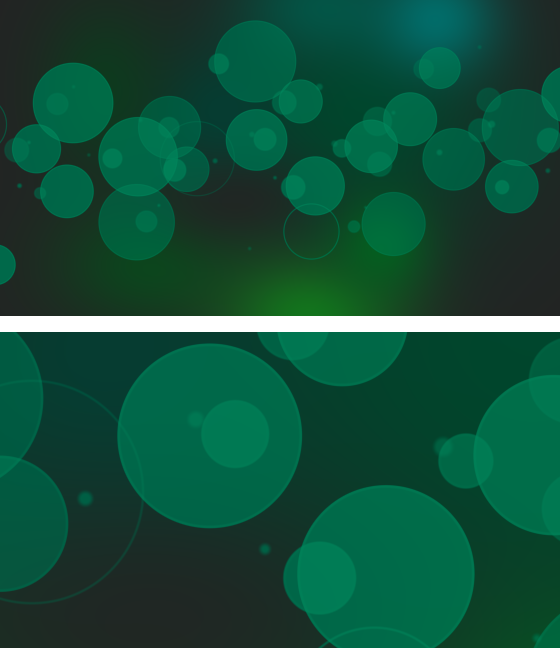
Top: the whole. Bottom: its middle third, enlarged.
Give the GLSL for this background, as a Shadertoy shader.

```glsl
// Translucent emerald bokeh discs drifting across a dark green and teal blurred glow.
#define LARGE_COUNT 20
#define MEDIUM_COUNT 20
#define TINY_COUNT 18
#define RING_COUNT 3
#define BAND_HEIGHT 0.54
#define BAND_SPREAD 0.15
#define JITTER 2.2
#define RIM_WIDTH 0.0016
#define RIM_GAIN 0.13
#define BASE_COLOR vec3(0.135, 0.140, 0.138)
#define DISC_COLOR vec3(-0.07, 0.53, 0.36)

float hash(float n) {
    return fract(sin(n * 127.1 + 11.7) * 4375.85);
}

// Blends an elliptical Gaussian glow over the backdrop.
vec3 glow(vec3 backdrop, vec2 p, vec2 center, vec2 radii, vec3 tint, float strength) {
    vec2 d = (p - center) / radii;
    return mix(backdrop, tint, strength * exp(-dot(d, d)));
}

vec3 background(vec2 p) {
    vec3 c = BASE_COLOR;
    c = glow(c, p, vec2(1.14, 0.64), vec2(0.46, 0.42), vec3(0.00, 0.27, 0.17), 1.00);
    c = glow(c, p, vec2(0.68, 0.64), vec2(0.20, 0.20), vec3(0.00, 0.25, 0.21), 0.75);
    c = glow(c, p, vec2(0.33, 0.72), vec2(0.20, 0.28), vec3(0.03, 0.25, 0.11), 0.75);
    c = glow(c, p, vec2(0.47, 0.16), vec2(0.30, 0.20), vec3(0.03, 0.29, 0.11), 0.85);
    c = glow(c, p, vec2(0.76, 0.36), vec2(0.24, 0.13), BASE_COLOR, 0.85);
    c = glow(c, p, vec2(0.98, 0.00), vec2(0.28, 0.18), vec3(0.07, 0.48, 0.11), 0.92);
    c = glow(c, p, vec2(1.21, 0.22), vec2(0.16, 0.16), vec3(0.00, 0.40, 0.12), 0.80);
    c = glow(c, p, vec2(1.02, 0.98), vec2(0.25, 0.17), vec3(0.00, 0.36, 0.30), 0.80);
    c = glow(c, p, vec2(1.38, 0.94), vec2(0.19, 0.17), vec3(0.00, 0.44, 0.43), 0.92);
    return c;
}

// Spreads items loosely along x and by golden-ratio steps across the band.
vec2 scatter(float i, float count, float seed, float aspect) {
    float x = (i + 0.5 + JITTER * (hash(i + seed) - 0.5)) / count;
    float u = 2.0 * fract(i * 0.618034 + hash(seed)) - 1.0;
    float y = BAND_HEIGHT + BAND_SPREAD * u + 0.18 * u * u * u;
    return vec2(x * aspect, y + 0.12 * (x - 0.5));
}

// Lays a flat disc with a fine brighter rim over the colour.
vec3 disc(vec3 c, float dist, float radius, float alpha, float rim, float soft) {
    float d = dist - radius;
    float fill = 1.0 - smoothstep(-soft, soft, d);
    float edge = 1.0 - smoothstep(0.0, RIM_WIDTH + soft, abs(d + RIM_WIDTH));
    return mix(c, DISC_COLOR, clamp(alpha * fill + rim * edge, 0.0, 1.0));
}

void mainImage(out vec4 fragColor, in vec2 fragCoord) {
    vec2 p = fragCoord / iResolution.y;
    float aspect = iResolution.x / iResolution.y;
    float pixel = 0.75 / iResolution.y;
    vec3 color = background(p);

    // Large overlapping discs
    for (int i = 0; i < LARGE_COUNT; i++) {
        float n = float(i);
        float dist = length(p - scatter(n, float(LARGE_COUNT), 3.0, aspect));
        float radius = mix(0.062, 0.130, hash(n + 40.0));
        float alpha = mix(0.42, 0.70, hash(n + 70.0));
        color = disc(color, dist, radius, alpha, RIM_GAIN, pixel);
    }

    // Hollow rings
    for (int i = 0; i < RING_COUNT; i++) {
        float n = float(i);
        float dist = length(p - scatter(n, float(RING_COUNT), 8.0, aspect));
        float radius = mix(0.08, 0.125, hash(n + 110.0));
        color = disc(color, dist, radius, 0.02, mix(0.15, 0.60, hash(n + 130.0)), pixel);
    }

    // Medium discs
    for (int i = 0; i < MEDIUM_COUNT; i++) {
        float n = float(i);
        float dist = length(p - scatter(n, float(MEDIUM_COUNT), 223.0, aspect));
        float radius = mix(0.018, 0.048, hash(n + 240.0));
        float alpha = mix(0.28, 0.66, hash(n + 270.0));
        color = disc(color, dist, radius, alpha, 0.4 * RIM_GAIN, 1.5 * pixel);
    }

    // Tiny soft specks
    for (int i = 0; i < TINY_COUNT; i++) {
        float n = float(i);
        float dist = length(p - scatter(n, float(TINY_COUNT), 331.0, aspect));
        float radius = mix(0.003, 0.012, hash(n + 340.0));
        float alpha = mix(0.35, 0.65, hash(n + 370.0));
        color = disc(color, dist, radius, alpha, 0.0, 0.0025 + pixel);
    }

    fragColor = vec4(clamp(color, 0.0, 1.0), 1.0);
}
```
